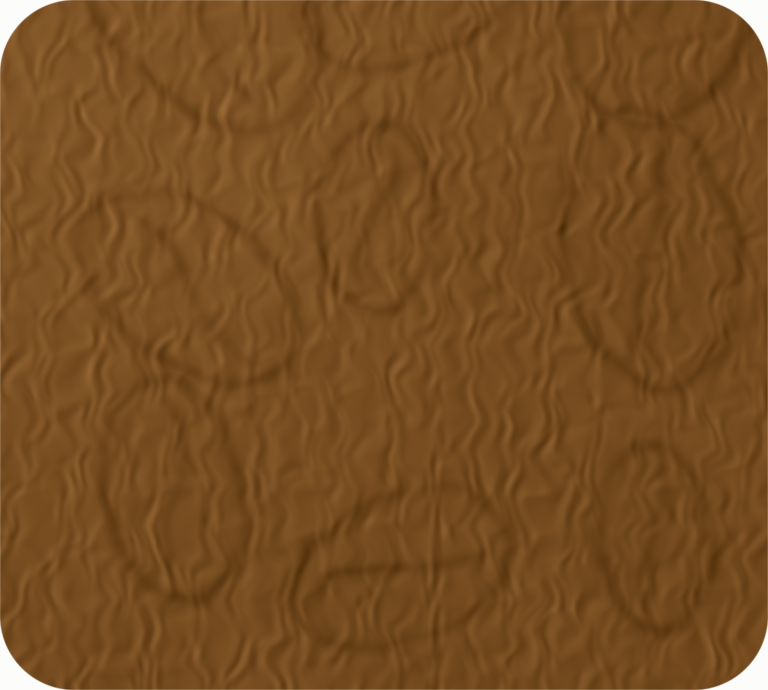
Give the GLSL for this texture, as a Shadertoy shader.

```glsl
// Embossed brown leather-like paper with faint coffee bean outlines on a rounded card.

const vec3 DARK_BROWN = vec3(0.39, 0.24, 0.08);
const vec3 LIGHT_BROWN = vec3(0.55, 0.37, 0.18);
const vec3 PAGE_WHITE = vec3(0.99, 0.99, 0.98);

const float CORNER_RADIUS = 0.108;
const vec2 FINE_WRINKLES = vec2(52.0, 23.0);   // cells per canvas height
const vec2 BROAD_WRINKLES = vec2(31.0, 15.0);
const float WARP_SCALE = 19.0;
const float WARP_AMOUNT = 0.03;
const vec2 LIGHT_STEP = vec2(-0.0034, 0.0018);
const float RELIEF = 0.85;

const vec2 GLOW_CENTER = vec2(0.18, 0.9);
const float GLOW_FALLOFF = 2.4;
const float BASE_TONE = 0.35;
const float GLOW_TONE = 0.36;

const float BEAN_CELL = 0.4;
const float BEAN_LINE = 0.010;
const float BEAN_DARKNESS = 0.46;

vec2 hash2(vec2 p) {
    vec3 h = fract(p.xyx * vec3(0.1031, 0.1030, 0.0973));
    h += dot(h, h.yzx + 33.33);
    return fract((h.xx + h.yz) * h.zy);
}

vec2 gradientAt(vec2 cell) {
    float angle = 6.2832 * hash2(cell).x;
    return vec2(cos(angle), sin(angle));
}

float gradientNoise(vec2 p) {
    vec2 i = floor(p), f = fract(p);
    vec2 u = f * f * f * (f * (f * 6.0 - 15.0) + 10.0);
    vec2 e = vec2(1.0, 0.0);
    float a = dot(gradientAt(i), f);
    float b = dot(gradientAt(i + e.xy), f - e.xy);
    float c = dot(gradientAt(i + e.yx), f - e.yx);
    float d = dot(gradientAt(i + e.xx), f - e.xx);
    return mix(mix(a, b, u.x), mix(c, d, u.x), u.y);
}

// Wavy, mostly upright folds with rounded ridges
float wrinkleHeight(vec2 p) {
    vec2 warp = vec2(gradientNoise(p * WARP_SCALE),
                     gradientNoise(p * WARP_SCALE + 57.3));
    vec2 q = p + WARP_AMOUNT * warp;
    float fine = gradientNoise(q * FINE_WRINKLES);
    float broad = gradientNoise(q * BROAD_WRINKLES + 91.7);
    float ridge = 1.0 - sqrt(broad * broad + 0.006);
    return 0.65 * fine + 0.9 * ridge;
}

float softLine(float distanceToLine, float width) {
    float x = distanceToLine / width;
    return exp(-x * x);
}

// Oval rim and S-shaped crease of one bean
float beanLines(vec2 p, vec2 radii) {
    vec2 q = p / radii;
    float k = length(q);
    float rim = k * (k - 1.0) / (length(q / radii) + 0.001);
    float crease = p.x - 0.3 * radii.x * sin(2.6 * q.y);
    float inside = 1.0 - smoothstep(0.7, 0.95, k);
    return max(softLine(rim, BEAN_LINE), 0.85 * inside * softLine(crease, BEAN_LINE));
}

// Beans scattered over a jittered grid
float beanPattern(vec2 p) {
    vec2 home = floor(p / BEAN_CELL);
    float lines = 0.0;
    for (int y = -1; y <= 1; y++) {
        for (int x = -1; x <= 1; x++) {
            vec2 cell = home + vec2(x, y);
            vec2 place = hash2(cell + 17.0);
            vec2 form = hash2(cell + 43.0);
            vec2 center = (cell + 0.25 + 0.5 * place) * BEAN_CELL;
            float angle = (form.x - 0.5) * 2.6;
            float c = cos(angle), s = sin(angle);
            float size = mix(0.13, 0.23, form.y);
            vec2 local = mat2(c, -s, s, c) * (p - center);
            lines = max(lines, beanLines(local, size * vec2(0.62, 1.0)));
        }
    }
    return lines;
}

float roundedBox(vec2 p, vec2 halfSize, float radius) {
    vec2 q = abs(p) - halfSize + radius;
    return length(max(q, 0.0)) + min(max(q.x, q.y), 0.0) - radius;
}

void mainImage(out vec4 fragColor, in vec2 fragCoord) {
    float pixel = 1.0 / iResolution.y;
    vec2 canvas = iResolution.xy * pixel;
    vec2 p = fragCoord * pixel;

    // Broad light and uneven staining
    vec2 toGlow = p - GLOW_CENTER;
    float tone = BASE_TONE + GLOW_TONE * exp(-GLOW_FALLOFF * dot(toGlow, toGlow));
    tone += 0.12 * gradientNoise(p * 4.0 + 8.0);

    // Embossed wrinkles
    float slope = wrinkleHeight(p - LIGHT_STEP) - wrinkleHeight(p + LIGHT_STEP);
    tone -= RELIEF * slope * -1.0;

    // Worn bean outlines
    vec2 wobble = 0.012 * vec2(gradientNoise(p * 13.0), gradientNoise(p * 13.0 + 31.0));
    float wear = clamp(0.75 + 0.8 * gradientNoise(p * 9.0 + 5.0), 0.0, 1.0);
    tone -= BEAN_DARKNESS * wear * beanPattern(p + wobble);

    vec3 color = mix(DARK_BROWN, LIGHT_BROWN, clamp(tone, -0.7, 1.6));
    float edge = roundedBox(p - 0.5 * canvas, 0.5 * canvas, CORNER_RADIUS);
    color = mix(color, PAGE_WHITE, smoothstep(-pixel, pixel, edge));
    fragColor = vec4(color, 1.0);
}
```
